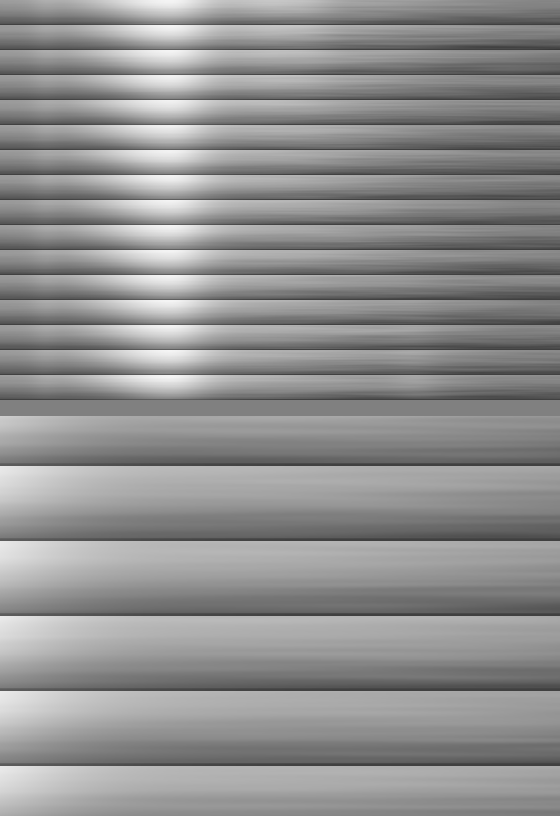
Top, the full canvas; bottom, a detail of the centre.
Write a Shadertoy shader that draws this texture.

```glsl
// Brushed steel roller shutter: sixteen full-width slats stacked vertically.
// Each slat is a curved vertical shade times a horizontal sheen profile,
// with stretched gradient noise for the brushing and a dark seam below it.

const float SLATS = 16.0;
const float SEAM_WIDTH = 0.035;   // fraction of a slat
const float SEAM_GREY = 0.25;

vec2 hashGradient(vec2 cell) {
    vec3 p = fract(cell.xyx * vec3(0.1031, 0.1030, 0.0973));
    p += dot(p, p.yzx + 33.33);
    float angle = 6.2832 * fract((p.x + p.y) * p.z);
    return vec2(cos(angle), sin(angle));
}

float gradientNoise(vec2 p) {
    vec2 cell = floor(p);
    vec2 f = p - cell;
    vec2 u = f * f * f * (f * (f * 6.0 - 15.0) + 10.0);
    vec2 e = vec2(0.0, 1.0);
    float a = dot(hashGradient(cell), f);
    float b = dot(hashGradient(cell + e.yx), f - e.yx);
    float c = dot(hashGradient(cell + e.xy), f - e.xy);
    float d = dot(hashGradient(cell + e.yy), f - e.yy);
    return mix(mix(a, b, u.x), mix(c, d, u.x), u.y);
}

float bell(float x, float center, float width) {
    float d = (x - center) / width;
    return exp(-d * d);
}

// Reflected light along the slat; the left flank narrows towards its bottom.
float sheen(float x, float t, float height) {
    float base = mix(0.61, 0.72, smoothstep(0.0, 0.4, x));
    base -= 0.18 * smoothstep(0.38, 1.0, x);
    float flank = x < 0.3 ? mix(0.075, 0.14, t) : 0.07;
    float glow = 0.25 * bell(x, 0.3, flank);
    glow += 0.035 * bell(x, 0.08, 0.025);
    // Side reflections drift with height on the shutter.
    float upper = smoothstep(0.55, 1.0, height);
    float lower = 1.0 - smoothstep(0.0, 0.35, height);
    glow += 0.07 * upper * smoothstep(0.38, 0.5, x) * (1.0 - smoothstep(0.53, 0.63, x));
    glow += 0.05 * lower * bell(x, 0.74, 0.045);
    return base + glow;
}

// Darkening from the top (t = 1) to the bottom (t = 0) of a slat.
float slatShade(float t) {
    return mix(1.0, 0.49, pow(1.0 - t, 1.6));
}

// Long horizontal scratches in three layers of rising fineness.
float brushing(vec2 uv, float slat) {
    float sum = 0.0;
    float amplitude = 0.5;
    vec2 scale = vec2(2.5, 85.0);
    for (int i = 0; i < 3; i++) {
        vec2 offset = vec2(slat * 7.31, float(i) * 19.7);
        sum += amplitude * gradientNoise(uv * scale + offset);
        scale *= vec2(1.7, 1.65);
        amplitude *= 0.9;
    }
    return sum;
}

float seamMask(float t, float pixel) {
    float line = 1.0 - smoothstep(SEAM_WIDTH - 0.5 * pixel, SEAM_WIDTH + 0.5 * pixel, t);
    float edge = 0.5 * smoothstep(1.0 - 0.5 * pixel, 1.0, t);
    return max(line, edge);
}

void mainImage(out vec4 fragColor, in vec2 fragCoord) {
    vec2 uv = fragCoord / iResolution.xy;
    float slat = floor(uv.y * SLATS);
    float t = fract(uv.y * SLATS);
    float pixel = SLATS / iResolution.y;

    // Curved metal under uneven light
    float grey = sheen(uv.x, t, (slat + 0.5) / SLATS) * slatShade(t);
    grey *= 1.0 + 0.025 * gradientNoise(vec2(uv.x * 3.0, slat * 3.7 + 0.5));

    // Scratches, stronger away from the highlight and low on the slat
    float wear = mix(0.035, 0.11, smoothstep(0.3, 0.7, uv.x)) * mix(1.2, 0.7, t);
    grey += wear * brushing(uv, slat);

    // Shadow gap between slats
    float seamGrey = min(grey, SEAM_GREY + 0.12 * bell(uv.x, 0.3, 0.12));
    grey = mix(grey, seamGrey, seamMask(t, pixel));

    fragColor = vec4(vec3(clamp(grey, 0.0, 1.0)), 1.0);
}
```
